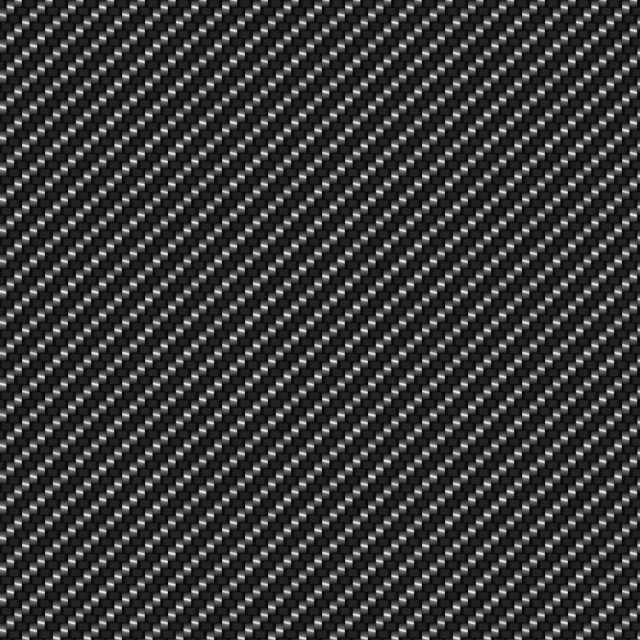
This texture is drawn by a Shadertoy shader. Its source:

```glsl
// Woven carbon fibre: a 2/2 twill of glossy vertical tows over dark horizontal tows.

const float CELLS = 83.2;                // tows across the canvas (4 per repeat)
const vec2  OFFSET = vec2(0.15, 0.04);   // weave phase, in cells
const float TILT = 0.22;                 // slant of the highlight line
const float GLINT_WIDTH = 0.17;          // half width of the highlight, in cells
const float GLINT = 0.50;                // strength of the highlight
const float WARP_DARK = 0.05;            // vertical tow where it dives under
const float WARP_SHEEN = 0.36;           // soft sheen added at its crest
const float WEFT_DARK = 0.035;           // horizontal tow at its ends
const float WEFT_LIGHT = 0.135;          // horizontal tow at its crest
const float WEAR = 0.12;                 // brightness variation between floats
const float FIBRES = 5.0;                // fine strands in one tow
const float FIBRE_DEPTH = 0.05;
const int   SAMPLES = 4;                 // antialiasing samples per axis
const float TAU = 6.2831853;

float hash(vec2 p) {
    p = fract(p * vec2(0.1031, 0.1137));
    p += dot(p, p.yx + 33.33);
    return fract((p.x + p.y) * p.x * 7.31);
}

// Darkens the seams on both sides of a tow; x runs 0..1 across it.
float seam(float x, float depth) {
    float s = abs(2.0 * x - 1.0);
    return 1.0 - depth * pow(s, 6.0);
}

float strands(float x) {
    return 1.0 + FIBRE_DEPTH * sin(TAU * FIBRES * x);
}

// Vertical tow: along runs -1..1 over the float, across runs 0..1.
float warpTow(float along, float across) {
    float sheen = WARP_SHEEN * (1.0 - along * along);
    float d = (along - TILT * (across - 0.5)) / GLINT_WIDTH;
    float shade = WARP_DARK + sheen + GLINT * exp(-d * d);
    return shade * seam(across, 0.35) * strands(across);
}

// Horizontal tow, in the same coordinates.
float weftTow(float along, float across) {
    float crest = 1.0 - smoothstep(0.4, 0.85, abs(along));
    return mix(WEFT_DARK, WEFT_LIGHT, crest) * seam(across, 0.6) * strands(across);
}

float weave(vec2 uv) {
    vec2 p = vec2(uv.x, 1.0 - uv.y) * CELLS + OFFSET;
    vec2 cell = floor(p), f = fract(p);

    // Each column is shifted one cell, so floats climb in diagonal steps.
    float warpPhase = mod(p.y + cell.x - 1.0, 4.0);
    float weftPhase = mod(p.x + cell.y - 1.0, 4.0);
    bool warpOnTop = warpPhase < 2.0;

    // One identifier per float keeps its brightness even along its length.
    vec2 id = warpOnTop ? vec2(cell.x, floor((p.y + cell.x - 1.0) / 4.0))
                        : vec2(floor((p.x + cell.y - 1.0) / 4.0) + 57.0, cell.y);
    float shade = warpOnTop ? warpTow(warpPhase - 1.0, f.x)
                            : weftTow(weftPhase - 3.0, f.y);
    return shade * (1.0 + WEAR * (hash(id) - 0.5));
}

void mainImage(out vec4 fragColor, in vec2 fragCoord) {
    // Average a grid of samples inside the pixel.
    float shade = 0.0;
    for (int j = 0; j < SAMPLES; j++) {
        for (int i = 0; i < SAMPLES; i++) {
            vec2 jitter = (vec2(i, j) + 0.5) / float(SAMPLES) - 0.5;
            shade += weave((fragCoord + jitter) / iResolution.xy);
        }
    }
    fragColor = vec4(vec3(shade / float(SAMPLES * SAMPLES)), 1.0);
}
```
